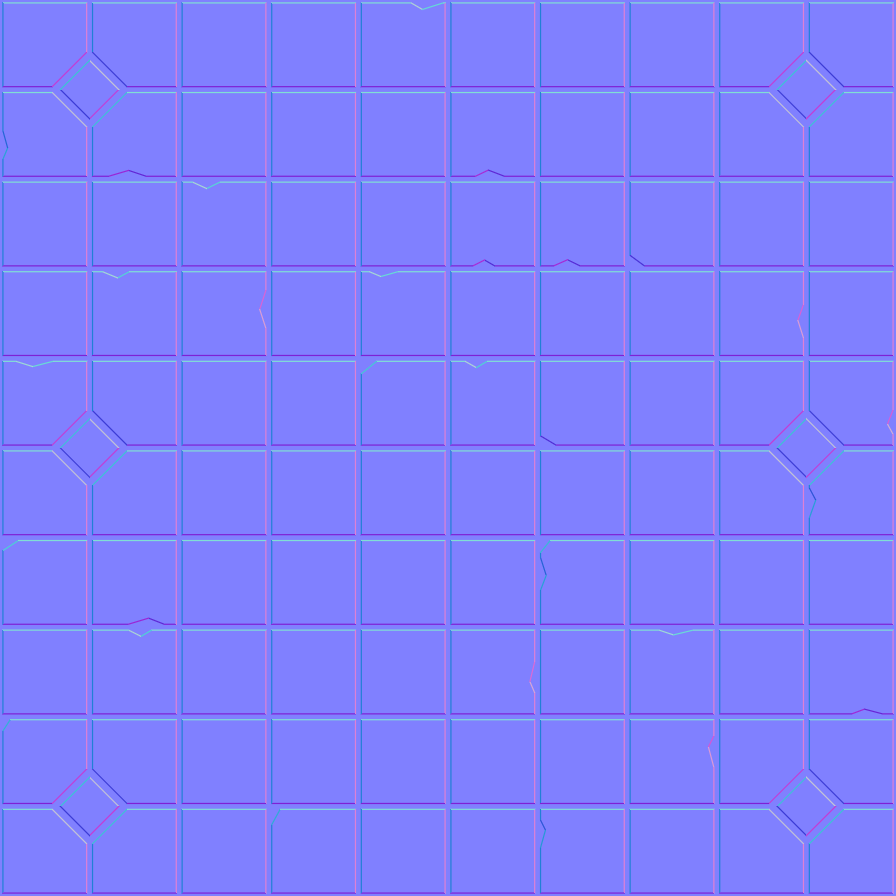
Write a WebGL 1 fragment shader that draws this texture map.

```glsl
precision highp float;

uniform vec2 u_resolution;

#define TILES 10.0
#define GAP 0.052
#define BEVEL_WIDTH 0.0135
#define BEVEL_SLOPE 0.74
#define STUD_PERIOD vec2(8.0, 4.0)
#define STUD_OFFSET vec2(1.0, 1.0)
#define STUD_RADIUS 0.335
#define STUD_HOLE 0.44
#define NOTCH_CHANCE 0.22
#define NOTCH_DEPTH 0.065
#define CORNER_CHANCE 0.13

float hash(vec2 cell, float seed) {
    return fract(sin(dot(cell, vec2(127.1, 311.7)) + seed * 74.7) * 43758.5453);
}

// A face is (outward normal, distance inside the face).
vec3 face(vec2 p, vec2 normal, vec2 anchor) {
    vec2 n = normalize(normal);
    return vec3(n, dot(anchor - p, n));
}

vec3 intersectFaces(vec3 a, vec3 b) {
    return a.z < b.z ? a : b;
}

vec3 uniteFaces(vec3 a, vec3 b) {
    return a.z > b.z ? a : b;
}

// Unit direction of one of the four sides
vec2 sideDirection(float side) {
    float angle = side * 1.570796;
    return vec2(cos(angle), sin(angle));
}

vec3 squareTile(vec2 p, float halfSize) {
    vec3 tile = vec3(0.0, 0.0, 1.0);
    for (int i = 0; i < 4; i++) {
        vec2 n = sideDirection(float(i));
        tile = intersectFaces(tile, face(p, n, n * halfSize));
    }
    return tile;
}

// Lopsided triangular notch in one random side
vec3 notch(vec2 p, vec2 cell, float halfSize) {
    vec2 n = sideDirection(floor(hash(cell, 2.0) * 4.0));
    vec2 along = vec2(-n.y, n.x);
    float depth = NOTCH_DEPTH * mix(0.8, 1.15, hash(cell, 3.0));
    float center = mix(-0.25, 0.25, hash(cell, 4.0));
    float before = mix(0.11, 0.23, hash(cell, 5.0));
    float after = mix(0.11, 0.23, hash(cell, 6.0));
    vec2 apex = n * (halfSize - depth) + along * center;
    return uniteFaces(face(p, n * before + along * depth, apex),
                      face(p, n * after - along * depth, apex));
}

// Slanted cut across one random corner
vec3 cornerChip(vec2 p, vec2 cell, float halfSize) {
    vec2 corner = sign(vec2(hash(cell, 8.0), hash(cell, 9.0)) - 0.5);
    vec2 legs = mix(vec2(0.08), vec2(0.18), vec2(hash(cell, 10.0), hash(cell, 11.0)));
    vec2 anchor = corner * (halfSize - vec2(legs.x, 0.0));
    return face(p, corner * legs.yx, anchor);
}

void main() {
    vec2 grid = gl_FragCoord.xy / u_resolution * TILES;
    float pixel = TILES / min(u_resolution.x, u_resolution.y);
    vec2 cell = floor(grid);
    vec2 p = fract(grid) - 0.5;
    float halfSize = 0.5 - 0.5 * GAP;

    // Worn tile
    vec3 surface = squareTile(p, halfSize);
    if (hash(cell, 1.0) < NOTCH_CHANCE) {
        surface = intersectFaces(surface, notch(p, cell, halfSize));
    }
    if (hash(cell, 7.0) < CORNER_CHANCE) {
        surface = intersectFaces(surface, cornerChip(p, cell, halfSize));
    }

    // Diamond stud set into a diamond opening
    vec2 q = mod(grid - STUD_OFFSET + 0.5 * STUD_PERIOD, STUD_PERIOD) - 0.5 * STUD_PERIOD;
    vec2 quadrant = vec2(q.x < 0.0 ? -1.0 : 1.0, q.y < 0.0 ? -1.0 : 1.0);
    vec3 opening = face(q, -quadrant, quadrant * STUD_HOLE * 0.5);
    vec3 stud = face(q, quadrant, quadrant * STUD_RADIUS * 0.5);
    surface = uniteFaces(intersectFaces(surface, opening), stud);

    // Tilted normal along the bevel, flat elsewhere
    float bevel = clamp(surface.z / pixel + 0.5, 0.0, 1.0)
                - clamp((surface.z - BEVEL_WIDTH) / pixel + 0.5, 0.0, 1.0);
    vec3 tilted = vec3(surface.xy * BEVEL_SLOPE, sqrt(1.0 - BEVEL_SLOPE * BEVEL_SLOPE));
    vec3 normal = mix(vec3(0.0, 0.0, 1.0), tilted, bevel);
    gl_FragColor = vec4(normal * 0.5 + 0.5, 1.0);
}
```
